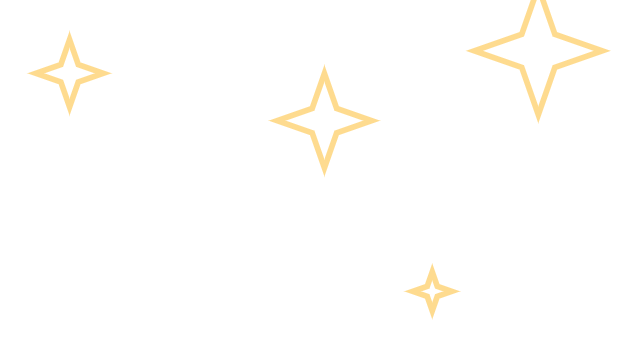
A WebGL 1 fragment shader for this background:

```glsl
precision highp float;
// Four hollow, four-pointed golden stars scattered over a white ground.
// Each star is folded into one octant, where its outline is a single
// straight band with sharp mitred tips and notches.

uniform vec2 u_resolution;

// Lengths are fractions of the canvas width; stars are (x, y, tip radius).
#define STAR_LEFT   vec3(0.1087, 0.4167, 0.0660)
#define STAR_MIDDLE vec3(0.5069, 0.3427, 0.0872)
#define STAR_RIGHT  vec3(0.8411, 0.4518, 0.1133)
#define STAR_LOW    vec3(0.6754, 0.0760, 0.0438)
#define STROKE_WIDTH 0.0089
#define EDGE_SLOPE 0.35
#define GOLD  vec3(0.995, 0.859, 0.561)
#define WHITE vec3(1.0)

// Signed distance to the line through a star's edge, negative inside.
float starDistance(vec2 p, float radius) {
  vec2 q = abs(p);
  vec2 folded = vec2(max(q.x, q.y), min(q.x, q.y));
  vec2 edgeNormal = normalize(vec2(EDGE_SLOPE, 1.0));
  return dot(folded - vec2(radius, 0.0), edgeNormal);
}

// Coverage of the stroke lying just inside the star's edge.
float starOutline(vec2 p, vec3 star, float pixel) {
  float d = starDistance(p - star.xy, star.z);
  float band = abs(d + 0.5 * STROKE_WIDTH) - 0.5 * STROKE_WIDTH;
  return clamp(0.5 - band / pixel, 0.0, 1.0);
}

void main() {
  float pixel = 1.0 / u_resolution.x;
  vec2 p = gl_FragCoord.xy * pixel;

  // The stars never overlap, so the strongest coverage wins.
  float ink = starOutline(p, STAR_LEFT, pixel);
  ink = max(ink, starOutline(p, STAR_MIDDLE, pixel));
  ink = max(ink, starOutline(p, STAR_RIGHT, pixel));
  ink = max(ink, starOutline(p, STAR_LOW, pixel));

  gl_FragColor = vec4(mix(WHITE, GOLD, ink), 1.0);
}
```
